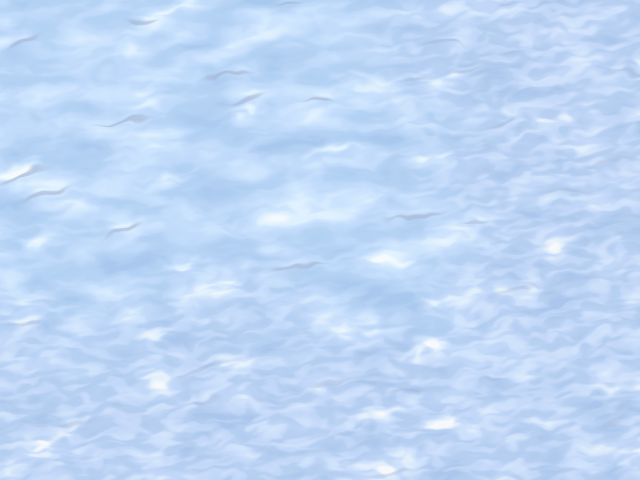
This texture is drawn by a Shadertoy shader. Its source:

```glsl
// Pale, sunlit water seen at a low angle: stretched gradient noise makes soft
// swells and sharper ripples, a colour ramp turns height into blues, and
// scattered bent ellipses add white glints and thin grey wave creases.

const vec3 DEEP  = vec3(0.665, 0.780, 0.930);
const vec3 BLUE  = vec3(0.710, 0.820, 0.952);
const vec3 SKY   = vec3(0.760, 0.853, 0.980);
const vec3 PALE  = vec3(0.805, 0.890, 0.990);
const vec3 FOAM  = vec3(0.880, 0.940, 0.992);
const vec3 GLINT = vec3(0.965, 0.980, 0.990);
const vec3 CREASE = vec3(0.650, 0.710, 0.825);

// Integer hash: two random values in 0..1 per cell
vec2 hash2(vec2 cell, float seed) {
    uvec2 v = uvec2(ivec2(cell)) + uint(seed) * uvec2(747u, 2891u);
    v = v * 1664525u + 1013904223u;
    v.x += v.y * 1664525u;
    v.y += v.x * 1664525u;
    v ^= v >> 16u;
    v.x += v.y * 1664525u;
    v.y += v.x * 1664525u;
    v ^= v >> 16u;
    return vec2(v & 65535u) / 65535.0;
}

float cornerSlope(vec2 cell, vec2 offset, float seed) {
    return dot(hash2(cell, seed) * 2.0 - 1.0, offset);
}

// Gradient noise, about -0.6..0.6
float noise(vec2 p, float seed) {
    vec2 c = floor(p), f = fract(p), e = vec2(1.0, 0.0);
    vec2 w = f * f * f * (f * (f * 6.0 - 15.0) + 10.0);
    float low = mix(cornerSlope(c, f, seed),
                    cornerSlope(c + e.xy, f - e.xy, seed), w.x);
    float high = mix(cornerSlope(c + e.yx, f - e.yx, seed),
                     cornerSlope(c + e.xx, f - e.xx, seed), w.x);
    return mix(low, high, w.y);
}

// Soft, tilted and bent ellipses, at most one per grid cell
float scatter(vec2 p, vec2 grid, vec2 radius, float density, float lean, float seed) {
    vec2 home = floor(p / grid);
    float best = 0.0;
    for (int j = -1; j <= 1; j++)
    for (int i = -1; i <= 1; i++) {
        vec2 cell = home + vec2(i, j);
        vec2 place = hash2(cell, seed);
        vec2 shape = hash2(cell, seed + 1.0);
        vec2 kind = hash2(cell, seed + 2.0);
        vec2 d = p - (cell + 0.15 + 0.7 * place) * grid;
        d.y -= d.x * (lean + 0.4 * (shape.x - 0.5)) + d.x * d.x * 4.0 * (kind.y - 0.5);
        d /= radius * mix(vec2(0.45, 0.65), vec2(1.1), shape.yx);
        best = max(best, step(kind.x, density) * exp(-dot(d, d)));
    }
    return best;
}

// Water colour for a height of about -2..3
vec3 waterRamp(float h) {
    vec3 c = mix(DEEP, BLUE, smoothstep(-2.3, -0.8, h));
    c = mix(c, SKY, smoothstep(-0.9, 0.2, h));
    c = mix(c, PALE, smoothstep(0.1, 1.1, h));
    c = mix(c, FOAM, smoothstep(1.0, 2.1, h));
    return mix(c, GLINT, smoothstep(2.0, 3.3, h));
}

void mainImage(out vec4 fragColor, in vec2 fragCoord) {
    vec2 uv = fragCoord / iResolution.y;

    // Ruffled water lies to the right and along the bottom
    float edge = max(uv.x - 0.85, 0.38 - uv.y) + 0.25 * noise(uv * vec2(3.0, 5.0), 3.0);
    float ruffle = smoothstep(-0.12, 0.22, edge);

    // Bend the surface so that features become irregular
    vec2 p = uv;
    p.x += 0.035 * noise(uv * vec2(8.0, 19.0), 5.0);
    p.y += 0.018 * noise(uv * vec2(11.0, 17.0), 6.0) - 0.08 * uv.x;
    vec2 q = p + 0.012 * vec2(noise(uv * vec2(25.0, 48.0), 7.0),
                              noise(uv * vec2(28.0, 40.0), 8.0));

    // Height from broad swell down to fine ripples
    float swell = noise(p * vec2(5.5, 13.0), 11.0);
    float chop = noise(p * vec2(10.0, 27.0), 12.0);
    float ripple = noise(q * vec2(17.0, 48.0), 13.0);
    float fine = noise(q * vec2(34.0, 88.0), 14.0);
    float flake = smoothstep(-0.07, 0.10, ripple + 0.35 * fine) - 0.5;
    float height = mix(3.3, 1.9, ruffle) * swell + mix(2.7, 2.0, ruffle) * chop
                 + mix(1.0, 1.6, ruffle) * ripple + mix(0.6, 1.3, ruffle) * fine
                 + mix(0.2, 0.7, ruffle) * flake - 0.25 * ruffle;

    // Sun glints with ragged outlines
    float glint = scatter(q, vec2(0.21, 0.115), vec2(0.062, 0.017), 0.48, 0.18, 21.0);
    height += glint * (1.9 + 2.0 * ripple + 1.5 * fine);

    // Thin creases, mostly on calm water, each with a light rim above
    vec2 creaseGrid = vec2(0.19, 0.088), creaseSize = vec2(0.058, 0.0055);
    float crease = scatter(q, creaseGrid, creaseSize, 0.42, 0.08, 31.0);
    float rim = scatter(q - vec2(0.0, 0.009), creaseGrid, creaseSize, 0.42, 0.08, 31.0);
    height += 0.55 * rim;

    vec3 colour = waterRamp(height);
    colour += mix(vec3(-0.004, 0.004, 0.003), vec3(0.004, -0.006, -0.006), ruffle);
    float creaseInk = smoothstep(0.15, 0.85, crease) * mix(0.62, 0.32, ruffle);
    fragColor = vec4(mix(colour, CREASE, creaseInk), 1.0);
}
```
